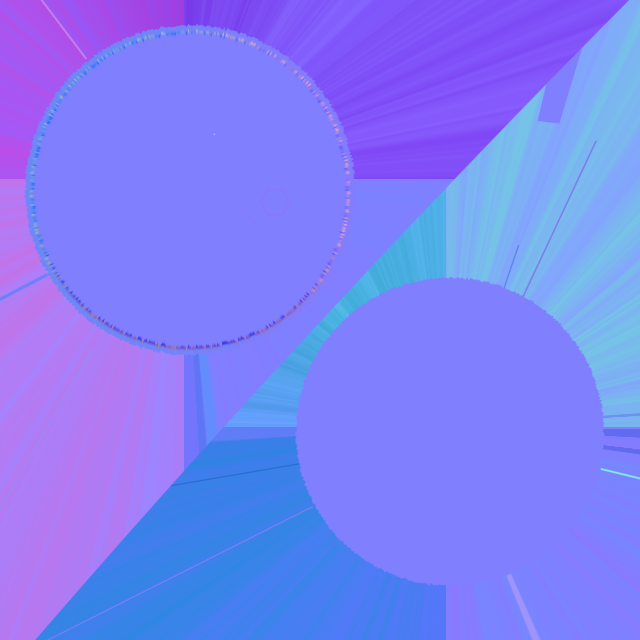
Give the GLSL for this texture map, as a WebGL 1 fragment shader.

```glsl
precision highp float;
uniform vec2 u_resolution;

#define DISC_A vec2(0.297, 0.703)
#define DISC_B vec2(0.703, 0.3255)
#define RAY_A vec2(0.287, 0.721)
#define RAY_B vec2(0.697, 0.333)
#define RADIUS_A 0.2575
#define RIM_A 0.2468
#define RADIUS_B 0.2405
#define BASE vec3(0.5, 0.5, 1.0)

float hash(float n) {
  return fract(sin(n * 12.9898) * 43758.547);
}

float noise(float x) {
  float i = floor(x);
  return mix(hash(i), hash(i + 1.0), smoothstep(0.2, 0.8, x - i));
}

// Signed brightness of rays, q is the angle in quarter turns
float streaks(float q, float seed) {
  float n = noise(q * 13.0 + seed) + noise(q * 43.0 + seed * 3.0);
  return n + 0.7 * noise(q * 140.0 + seed * 7.0) - 1.35;
}

float quarterTurns(vec2 d) {
  return atan(d.y, d.x) / 1.5707963;
}

vec3 ramp(vec3 a, vec3 b, vec3 c, float t) {
  return t < 0.5 ? mix(a, b, t * 2.0) : mix(b, c, t * 2.0 - 1.0);
}

float band(float x, float lo, float hi, float soft) {
  return smoothstep(lo - soft, lo + soft, x) * smoothstep(hi + soft, hi - soft, x);
}

float segment(vec2 p, vec2 a, vec2 b, float width) {
  vec2 d = b - a;
  float dist = length(p - a - d * clamp(dot(p - a, d) / dot(d, d), 0.0, 1.0));
  float soft = 0.7 / u_resolution.y;
  return smoothstep(width + soft, width - soft, dist);
}

// Coverage of the half plane to the left of a-b
float leftOf(vec2 p, vec2 a, vec2 b) {
  vec2 d = normalize(b - a);
  float soft = 0.7 / u_resolution.y;
  return smoothstep(-soft, soft, d.x * (p.y - a.y) - d.y * (p.x - a.x));
}

// Upper left rays: violet, magenta, pink and plain quadrants
vec3 upperField(vec2 p) {
  float q = quarterTurns(p - RAY_A);
  float s = streaks(q, 3.0);
  vec3 c;
  if (q > 1.0) {
    c = ramp(vec3(0.61, 0.25, 0.89), vec3(0.67, 0.33, 0.93), vec3(0.72, 0.31, 0.92), q - 1.0);
    c += s * vec3(0.06, -0.03, -0.04);
  } else if (q > 0.0) {
    c = ramp(vec3(0.51, 0.30, 0.97), vec3(0.51, 0.37, 0.99), vec3(0.47, 0.23, 0.92), q);
    c += s * vec3(0.02, 0.05, 0.02);
  } else if (q < -1.0) {
    c = ramp(vec3(0.72, 0.47, 0.95), vec3(0.71, 0.48, 0.95), vec3(0.66, 0.49, 0.97), q + 2.0);
    c += s * vec3(0.05, -0.03, -0.04);
  } else {
    c = BASE + s * vec3(0.015, -0.012, 0.0);
    c = mix(c, vec3(0.45, 0.46, 0.99), band(q, -1.0, -0.965, 0.001));
    c = mix(c, vec3(0.37, 0.46, 0.96), band(q, -0.965, -0.944, 0.002));
    c = mix(c, vec3(0.39, 0.55, 0.99), band(q, -0.944, -0.915, 0.006));
  }
  c = mix(c, vec3(0.43, 0.50, 0.98), segment(p, vec2(-0.01, 0.527), vec2(0.072, 0.570), 0.0025));
  c = mix(c, vec3(0.58, 0.55, 0.98), segment(p, vec2(0.0, 0.203), vec2(0.143, 0.453), 0.001));
  return mix(c, vec3(0.76, 0.50, 0.94), segment(p, vec2(0.065, 1.0), vec2(0.134, 0.909), 0.0015));
}

// Lower right rays: sky, teal, blue and plain quadrants
vec3 lowerField(vec2 p) {
  float q = quarterTurns(p - RAY_B);
  float s = streaks(q, 11.0);
  vec3 c;
  if (q > 1.0) {
    c = ramp(vec3(0.33, 0.70, 0.93), vec3(0.28, 0.70, 0.87), vec3(0.36, 0.60, 0.96), q - 1.0);
    c += s * vec3(0.05, 0.03, 0.05);
  } else if (q > 0.0) {
    c = ramp(vec3(0.47, 0.72, 0.93), vec3(0.49, 0.70, 0.95), vec3(0.47, 0.73, 0.93), q);
    c += s * vec3(-0.03, 0.07, -0.05);
  } else if (q < -1.0) {
    c = ramp(vec3(0.21, 0.50, 0.90), vec3(0.25, 0.51, 0.93), vec3(0.32, 0.47, 0.97), q + 2.0);
    c += s * vec3(0.05, -0.02, 0.03);
    c = mix(c, vec3(0.37, 0.49, 0.97), band(q, -2.1, -1.96, 0.004));
  } else {
    c = BASE + s * vec3(0.04, -0.03, 0.0);
    c = mix(c, vec3(0.62, 0.58, 0.98), band(q, -0.755, -0.735, 0.004));
  }
  float sliver = band(q, -0.09, 0.045, 0.002) * smoothstep(0.45, 0.6, noise(q * 75.0));
  c = mix(c, vec3(0.38, 0.42, 0.94), sliver);
  c = mix(c, vec3(0.50, 0.91, 0.87), segment(p, vec2(0.940, 0.267), vec2(1.01, 0.250), 0.0015));
  c = mix(c, vec3(0.50, 0.50, 0.95), segment(p, vec2(0.075, 0.0), vec2(0.488, 0.208), 0.0008));
  c = mix(c, vec3(0.16, 0.43, 0.82), segment(p, vec2(0.267, 0.241), vec2(0.466, 0.275), 0.001));
  c = mix(c, vec3(0.50, 0.48, 0.92), segment(p, vec2(0.931, 0.779), vec2(0.818, 0.538), 0.0012));
  c = mix(c, vec3(0.34, 0.52, 0.94), segment(p, vec2(0.810, 0.616), vec2(0.788, 0.551), 0.001));
  // Plain notch beside the diagonal
  float notch = leftOf(p, vec2(0.853, 0.866), vec2(0.840, 0.811))
    * leftOf(p, vec2(0.840, 0.811), vec2(0.874, 0.807))
    * leftOf(p, vec2(0.874, 0.807), vec2(0.908, 0.919));
  return mix(c, BASE, notch);
}

// Upper disc with a frayed rim and faint scratches
vec3 upperDisc(vec3 c, vec2 p, float soft) {
  vec2 d = p - DISC_A;
  float r = length(d);
  float q = quarterTurns(d);
  float tick = noise(q * 150.0) - 0.5;
  vec2 dir = d / max(r, 0.001);
  float lit = smoothstep(-0.5, 0.8, dir.x);
  vec3 collar = mix(vec3(0.43, 0.53, 0.97), vec3(0.51, 0.49, 0.99), lit);
  c = mix(c, collar, smoothstep(soft, -soft, r - RADIUS_A - 0.004 * tick));
  c = mix(c, BASE, smoothstep(0.003, -0.003, r - RIM_A));
  vec3 rim = mix(vec3(0.35, 0.57, 0.91), vec3(0.66, 0.51, 0.90), lit);
  rim = mix(rim, vec3(0.46, 0.33, 0.77), smoothstep(0.2, 0.9, -dir.y));
  rim += tick * vec3(0.55, 0.3, -0.3);
  float offset = (r - RIM_A - 0.004 * tick) / 0.0028;
  c = mix(c, rim, 0.85 * exp(-offset * offset));
  vec2 h = abs(p - vec2(0.430, 0.684));
  float hexagon = max(h.x * 0.866 + h.y * 0.5, h.y) - 0.020;
  c = mix(c, vec3(0.55, 0.46, 0.97), 0.7 * smoothstep(0.0025, 0.0005, abs(hexagon)));
  float scratch = segment(p, vec2(0.378, 0.674), vec2(0.402, 0.650), 0.0015)
    + segment(p, vec2(0.423, 0.622), vec2(0.441, 0.603), 0.0015);
  c = mix(c, vec3(0.55, 0.47, 0.97), scratch * 0.5);
  return mix(c, vec3(0.72, 0.66, 1.0), smoothstep(0.002, 0.0008, length(p - vec2(0.335, 0.790))));
}

void main() {
  vec2 p = gl_FragCoord.xy / u_resolution;
  float soft = 1.0 / u_resolution.y;
  // Slightly bowed diagonal divides the two ray fields
  float diagonal = 0.055 + p.y * (0.8635 + 0.0645 * p.y);
  vec3 color = mix(upperField(p), lowerField(p), smoothstep(-soft, soft, p.x - diagonal));
  color = upperDisc(color, p, soft);
  vec2 d = p - DISC_B;
  float fray = 0.003 * (noise(quarterTurns(d) * 140.0) - 0.5);
  color = mix(color, BASE, smoothstep(soft, -soft, length(d) - RADIUS_B - fray));
  gl_FragColor = vec4(clamp(color, 0.0, 1.0), 1.0);
}
```
